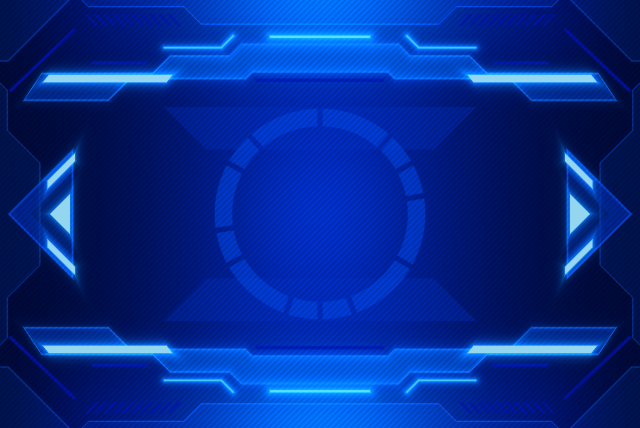
Give the GLSL for this background, as a Shadertoy shader.

```glsl
// Blue control-panel background: mirrored angular frames, glowing bars and a segmented ring.
#define CANVAS_HEIGHT 512.0
#define STRIPE_PERIOD 7.0
#define STRIPE_DEPTH 0.09
#define RING_RADIUS 115.5
#define RING_WIDTH 10.5
#define NIGHT vec3(0.0, 0.03, 0.19)
#define ROYAL vec3(0.0, 0.13, 0.65)
#define AZURE vec3(0.0, 0.37, 0.90)
#define INDIGO vec3(0.0, 0.07, 0.67)
#define CYAN vec3(0.05, 0.65, 0.95)
#define ICE vec3(0.58, 0.84, 0.94)

float pixelSize;

// Antialiased coverage of a signed distance
float fill(float d) { return smoothstep(pixelSize, -pixelSize, d); }
float stroke(float d, float halfWidth) { return fill(abs(d) - halfWidth); }

// Length travelled along a 45 degree step between a and b
float ramp(float x, float a, float b) { return clamp(x, a, b) - a; }

float segment(vec2 p, vec2 a, vec2 b) {
    vec2 ab = b - a;
    return length(p - a - ab * clamp(dot(p - a, ab) / dot(ab, ab), 0.0, 1.0));
}

// Box slanted sideways by shear
float slantBox(vec2 p, vec2 center, vec2 halfSize, float shear) {
    p -= center;
    p.x -= shear * p.y;
    vec2 d = abs(p) - halfSize;
    return length(max(d, 0.0)) + min(max(d.x, d.y), 0.0);
}

// Ring broken by narrow radial gaps
float ringDistance(vec2 p) {
    float gapAngles[12] = float[](90.0, 48.0, 29.0, 10.0, -30.0, -71.0,
                                  -90.0, -109.0, -151.0, -171.0, 151.0, 132.0);
    float d = abs(length(p) - RING_RADIUS) - RING_WIDTH;
    for (int i = 0; i < 12; i++) {
        float angle = radians(gapAngles[i]);
        vec2 axis = vec2(cos(angle), sin(angle));
        float across = abs(p.x * axis.y - p.y * axis.x);
        if (dot(p, axis) > 0.0) d = max(d, 3.2 - across);
    }
    return d;
}

// Bright shape with a cyan halo
vec3 addNeon(vec3 color, float d, vec3 core, float halo) {
    d = max(d, -4.0);
    color += CYAN * 0.55 * exp(-max(d, 0.0) / halo);
    return mix(color, core, fill(d));
}

vec3 backdrop(vec2 q) {
    float middle = exp(-pow(q.x / 215.0, 2.0));
    vec3 color = mix(NIGHT, ROYAL, middle);
    color += vec3(0.0, 0.055, 0.12) * exp(-dot(q, q) / 9000.0);
    color += vec3(0.0, 0.03, 0.22) * smoothstep(110.0, 250.0, q.y)
           * (1.0 - middle) * smoothstep(400.0, 230.0, q.x);
    vec2 lamp = (q - vec2(0.0, 256.0)) / vec2(140.0, 75.0);
    return color + vec3(0.0, 0.28, 0.28) * exp(-dot(lamp, lamp));
}

void mainImage(out vec4 fragColor, in vec2 fragCoord) {
    pixelSize = 0.75 * CANVAS_HEIGHT / iResolution.y;
    vec2 p = (fragCoord - 0.5 * iResolution.xy) * CANVAS_HEIGHT / iResolution.y;
    vec2 q = abs(p);
    vec3 color = backdrop(q);

    // Faint trapezoids and segmented ring
    float trapezoid = max(abs(q.y - 102.5) - 25.5, (q.x - q.y - 59.0) * 0.707);
    color = mix(color, vec3(0.0, 0.19, 0.76), 0.32 * fill(trapezoid));
    color = mix(color, vec3(0.0, 0.26, 0.86), 0.6 * fill(ringDistance(p)));

    // Outer plates: top, corner and side
    float topPlate = 227.0 + ramp(q.x, 142.0, 163.0) + max(q.x - 277.0, 0.0) - q.y;
    float cornerPlate = max((556.0 - q.x - q.y) * 0.707, 183.0 - q.y);
    float sidePlate = 335.0 + ramp(q.y, 61.0, 100.0) + max(q.y - 148.0, 0.0) - q.x;
    float plates = min(topPlate, min(cornerPlate, sidePlate));
    color += vec3(0.0, 0.035, 0.08) * fill(plates);
    color += vec3(0.0, 0.13, 0.28) * stroke(plates, 0.8);

    // Dim accents and hatch marks
    float accents = segment(q, vec2(294.0, 220.0), vec2(370.0, 148.0)) - 2.0;
    accents = min(accents, slantBox(q, vec2(240.0, 181.0), vec2(33.0, 2.0), -0.8));
    accents = min(accents, slantBox(q, vec2(0.0, 160.0), vec2(77.0, 2.0), 0.0));
    color = mix(color, INDIGO, 0.75 * fill(accents));
    float slanted = q.x - 0.9 * (q.y - 232.0);
    float hatch = abs(fract((slanted - 169.0) / 11.0) - 0.5) * 11.0 - 2.2;
    hatch = max(hatch, max(abs(q.y - 232.0) - 7.0, abs(slanted - 223.0) - 52.0));
    color = mix(color, INDIGO, 0.7 * fill(hatch));

    // Stepped main frame
    float upper = 203.0 - ramp(q.x, 94.0, 108.0) - ramp(q.x, 179.0, 200.0)
                - 1.5 * max(q.x - 333.0, 0.0);
    float lower = 170.0 - ramp(q.x, 81.0, 89.0) - ramp(q.x, 227.0, 253.0);
    float frame = max(q.y - upper, lower - q.y);
    float reach = smoothstep(40.0, 330.0, q.x);
    color = mix(color, mix(AZURE, vec3(0.0, 0.13, 0.52), reach), 0.8 * fill(frame));
    color += vec3(0.0, 0.12, 0.25) * exp(-abs(frame) / 5.0) * (1.0 - 0.5 * reach);
    color = mix(color, vec3(0.05, 0.46, 0.98), (0.85 - 0.3 * reach) * stroke(frame, 1.1));

    // Side arrowheads
    float diagonal = (q.x + q.y - 372.0) * 0.707;
    float arrow = max(diagonal, 296.0 - q.x);
    float chevron = max(arrow, -diagonal - 18.4);
    color = mix(color, vec3(0.0, 0.16, 0.65), 0.35 * fill(arrow) + 0.3 * fill(chevron));
    color = mix(color, vec3(0.02, 0.30, 0.95), 0.7 * stroke(arrow, 1.1));

    // Fine diagonal stripes
    color *= 1.0 + STRIPE_DEPTH * sin(6.28318 * (p.x - p.y) / STRIPE_PERIOD);

    // Neon lights
    color = addNeon(color, slantBox(q, vec2(254.0, 162.0), vec2(74.0, 4.5), -0.8), ICE, 5.0);
    color = addNeon(color, slantBox(q, vec2(0.0, 212.0), vec2(60.0, 1.4), 0.0),
                    vec3(0.35, 0.88, 1.0), 4.5);
    float bent = min(segment(q, vec2(186.0, 199.0), vec2(118.0, 199.0)),
                     segment(q, vec2(118.0, 199.0), vec2(104.0, 213.0))) - 1.0;
    color = addNeon(color, bent, vec3(0.25, 0.78, 0.95), 3.0);
    float triangle = max((q.x + q.y - 323.0) * 0.707, 299.0 - q.x);
    color = addNeon(color, triangle, ICE, 4.5);
    float blade = max((abs(q.x + q.y - 361.0) - 4.8) * 0.707, abs(q.x - 309.5) - 16.5);
    color = addNeon(color, blade, ICE, 4.0);

    fragColor = vec4(clamp(color, 0.0, 1.0), 1.0);
}
```
